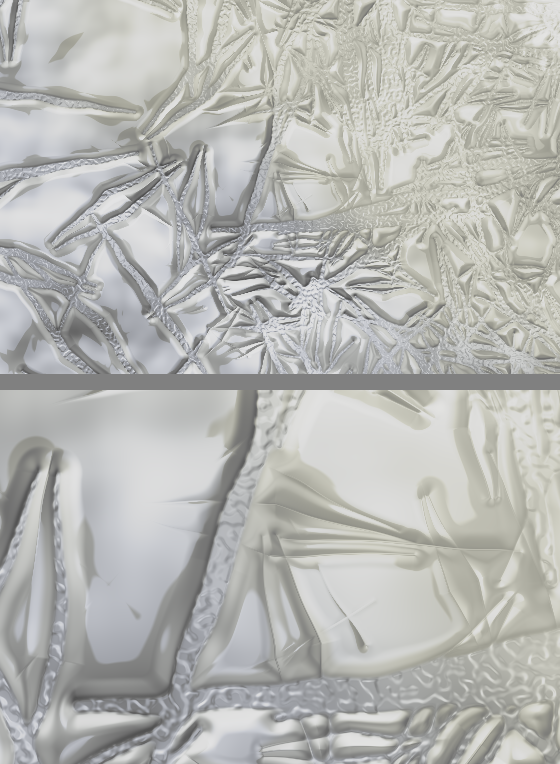
Top, the full canvas; bottom, a detail of the centre.
This texture is drawn by a WebGL 2 fragment shader. Its source:

```glsl
#version 300 es
precision highp float;

#define COARSE_SCALE 2.3
#define LAYER_STEP 1.65
#define BAND_WIDTH 0.045
#define ANGLE_SPREAD 2.3
#define PILLOW_RADIUS 0.022
#define BEAD_SCALE 92.0
#define BEAD_HEIGHT 0.0032
#define RELIEF 0.15
#define REFLECTION 0.27
#define COOL_TINT vec3(-0.014, -0.003, 0.024)
#define WARM_TINT vec3(0.012, 0.011, -0.036)

uniform vec2 u_resolution;
out vec4 fragColor;

vec2 hash2(vec2 p) {
    vec3 q = fract(p.xyx * vec3(0.1031, 0.1030, 0.0973));
    q += dot(q, q.yzx + 33.33);
    return fract((q.xx + q.yz) * q.zy);
}

float cornerSlope(vec2 cell, vec2 offset) {
    float a = 6.2832 * hash2(cell + 71.0).x;
    return dot(vec2(cos(a), sin(a)), offset);
}

float gradientNoise(vec2 p) {
    vec2 i = floor(p), f = p - i;
    vec2 u = f * f * f * (f * (f * 6.0 - 15.0) + 10.0);
    vec2 e = vec2(1.0, 0.0);
    return mix(mix(cornerSlope(i, f), cornerSlope(i + e, f - e), u.x),
               mix(cornerSlope(i + e.yx, f - e.yx), cornerSlope(i + e.xx, f - e.xx), u.x), u.y);
}

float smoothMin(float a, float b, float k) {
    float h = max(k - abs(a - b), 0.0) / k;
    return min(a, b) - 0.25 * k * h * h;
}

// Signed distance to one layer of tapered frost bands, some split in two
float bandLayer(vec2 p, float scale, float seed) {
    vec2 q = p * scale + seed * 7.3;
    vec2 base = floor(q);
    float nearest = 1.0;
    for (int y = -1; y <= 1; y++)
    for (int x = -1; x <= 1; x++) {
        vec2 cell = base + vec2(x, y);
        vec2 jitter = hash2(cell + seed * 19.0);
        vec2 kind = hash2(cell + seed * 31.0 + 5.0);
        float flow = gradientNoise(cell / scale * 1.3 + 3.7);
        float angle = 0.6 + 5.0 * flow + (kind.x - 0.5) * ANGLE_SPREAD;
        vec2 dir = vec2(cos(angle), sin(angle));
        vec2 r = q - cell - 0.15 - 0.7 * jitter;
        float along = abs(dot(r, dir));
        float across = abs(dot(r, vec2(-dir.y, dir.x)));
        float halfLength = 0.55 + 0.42 * kind.y;
        float taper = 1.0 - 0.75 * min(along / halfLength, 1.0);
        if (jitter.x > 0.5) across = abs(across - 0.14 * taper);
        float d = length(vec2(max(along - halfLength, 0.0), across));
        d -= BAND_WIDTH * (0.35 + 0.8 * kind.y) * taper;
        nearest = smoothMin(nearest, d, 0.05);
    }
    return nearest / scale;
}

// Returns surface height and distance to the nearest band
vec2 iceSurface(vec2 p) {
    vec2 wobble = vec2(gradientNoise(p * 15.0), gradientNoise(p * 15.0 + 40.0));
    vec2 q = p + 0.007 * wobble;
    float fine = smoothstep(0.25, 0.95, p.x + 0.45 * gradientNoise(p * 3.0));
    float d = 1.0, scale = COARSE_SCALE;
    for (int i = 0; i < 4; i++) {
        float layer = float(i);
        float fade = (1.0 - fine) * 0.03 * max(layer - 1.0, 0.0);
        d = smoothMin(d, bandLayer(q, scale, layer + 1.0) + fade, 0.009);
        scale *= LAYER_STEP;
    }
    // Rounded facets between bands
    float t = clamp(d / PILLOW_RADIUS, 0.0, 1.0);
    float height = PILLOW_RADIUS * t * (1.0 + t - t * t) + 0.009 * wobble.x;
    // Frozen beads on the bands
    float grain = gradientNoise(q * BEAD_SCALE);
    float onBand = smoothstep(0.003, -0.002, d);
    height += BEAD_HEIGHT * onBand * smoothstep(-0.2, 0.3, grain);
    return vec2(height, d);
}

void main() {
    vec2 p = gl_FragCoord.xy / u_resolution.y;
    vec2 e = vec2(0.002, 0.0);
    vec2 surface = iceSurface(p);
    vec2 slope = vec2(iceSurface(p + e).x, iceSurface(p + e.yx).x) - surface.x;
    slope /= e.x;
    float d = surface.y;

    // Broad light: warm upper right, cool lower left
    float drift = gradientNoise(p * 2.3 + 9.0);
    float warm = smoothstep(0.7, 1.25, 0.7 * p.x + 0.9 * p.y + 0.3 * drift);
    float contrast = mix(1.2, 0.8, warm);

    // Relief and refracted surroundings
    float facing = dot(slope, vec2(0.5, -0.85));
    float relief = facing / (1.0 + abs(facing));
    float refracted = gradientNoise(p * vec2(3.0, 4.0) + 0.6 * slope);
    float streak = gradientNoise(p * vec2(9.0, 13.0) + 0.4 * slope + 21.0);
    float tone = RELIEF * relief + REFLECTION * refracted + 0.13 * streak;

    // Pale bands, dark rims, sharp pools of light and glints
    float inside = smoothstep(0.008, 0.016, d);
    float rim = exp(-pow((d - 0.002) / 0.003, 2.0));
    float pool = smoothstep(0.0, 0.004, d - 0.012 + 0.05 * (streak + 0.4 * refracted - 0.06));
    tone += 0.035 * smoothstep(0.002, -0.002, d);
    tone -= rim * (0.03 + 0.10 * smoothstep(0.2, -0.8, relief));
    tone += 0.10 * (inside * pool - 0.35);
    tone += 0.07 * smoothstep(0.4, 0.6, relief);
    tone = mix(0.705, 0.765, warm) + contrast * tone;

    // Powdery frost in the upper corner
    float powder = distance(p, vec2(1.48, 0.97)) + 0.14 * gradientNoise(p * 32.0);
    tone += 0.16 * smoothstep(0.13, 0.05, powder);

    // Soft shoulder for the lights
    float over = max(tone - 0.79, 0.0);
    tone = max(min(tone, 0.79) + 0.11 * (1.0 - exp(-over / 0.11)), 0.32);

    // Tint the middle tones, leave lights and darks neutral
    float olive = smoothstep(-0.001, 0.003, d) * (1.0 - inside * pool);
    vec3 tint = mix(COOL_TINT, WARM_TINT, clamp(warm + 0.45 * olive, 0.0, 1.0));
    tint *= smoothstep(0.4, 0.65, tone) * (1.0 - 0.85 * smoothstep(0.79, 0.87, tone));
    fragColor = vec4(tone + tint, 1.0);
}
```
